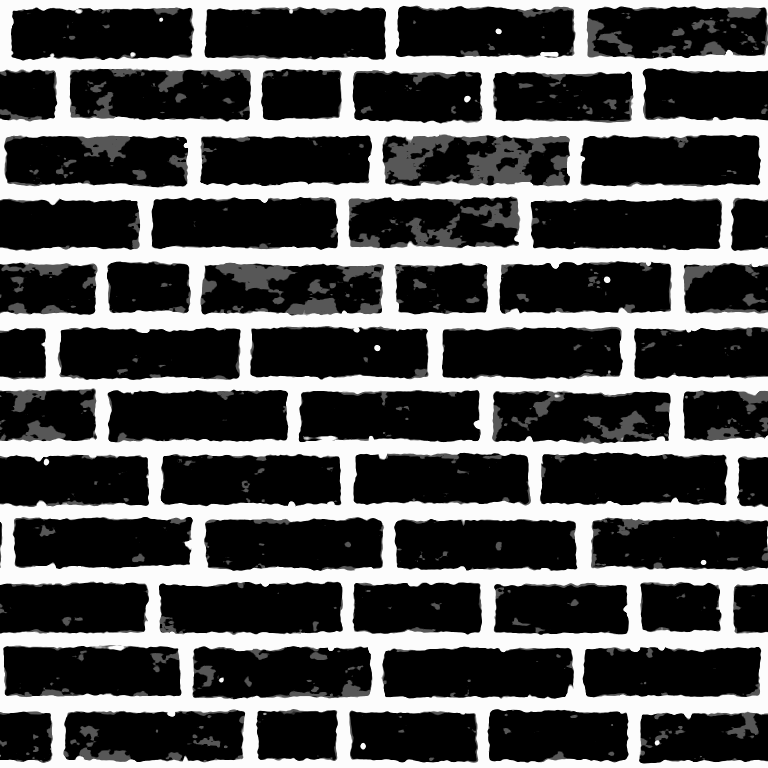
Write a Shadertoy shader that draws this texture.

```glsl
// Worn running-bond brick wall: twelve courses of black bricks in white mortar.
// Each course shifts a joint pattern; every brick is a rounded box whose edge
// is roughened by value noise, then chipped, specked and stained grey.

#define COURSES 12.0
#define HALF_JOINT 0.0088
#define HALF_HEIGHT 0.0316
#define CORNER 0.004
#define JOINT_JITTER 0.014
#define ROUGHNESS 0.0038
#define STAIN_LEVEL 0.84
#define WEAR 0.26
#define MORTAR vec3(0.99)
#define BRICK vec3(0.0)
#define STAIN vec3(0.34)

// Start of the joint pattern in each course, top to bottom
const float courseShift[12] = float[12](0.006, 0.082, 0.998, 0.190, 0.133, 0.068,
                                        0.133, 0.202, 0.010, 0.200, 0.998, 0.076);

float hash(vec2 c) {
    vec3 k = fract(c.xyx * 0.1031);
    k += dot(k, k.yzx + 33.33);
    return fract((k.x + k.y) * k.z);
}

float noise(vec2 p) {
    vec2 i = floor(p), f = fract(p);
    f = f * f * (3.0 - 2.0 * f);
    return mix(mix(hash(i), hash(i + vec2(1, 0)), f.x),
               mix(hash(i + vec2(0, 1)), hash(i + vec2(1, 1)), f.x), f.y);
}

float fbm(vec2 p) {
    return 0.55 * noise(p) + 0.3 * noise(p * 2.3 + 17.0) + 0.15 * noise(p * 5.1 + 41.0);
}

float roundBox(vec2 q, vec2 halfSize, float radius) {
    vec2 e = abs(q) - halfSize + radius;
    return length(max(e, 0.0)) + min(max(e.x, e.y), 0.0) - radius;
}

// Inner joints of a course: four stretchers, or five bricks with short ones
vec4 courseJoints(int course) {
    if (course == 1 || course == 11) return vec4(0.251, 0.371, 0.553, 0.749);
    if (course == 4) return vec4(0.122, 0.374, 0.510, 0.749);
    if (course == 9) return vec4(0.253, 0.435, 0.626, 0.747);
    return vec4(0.25, 0.5, 0.75, 1.0);
}

void mainImage(out vec4 fragColor, in vec2 fragCoord) {
    vec2 p = fragCoord / iResolution.xy;
    float pixel = 1.0 / min(iResolution.x, iResolution.y);

    // Find the course and the joints on both sides of this point
    float course = clamp(floor((1.0 - p.y) * COURSES), 0.0, COURSES - 1.0);
    float along = fract(p.x - courseShift[int(course)]);
    vec4 joints = courseJoints(int(course));
    bool regular = joints.w == 1.0;
    float left = 0.0, right = 1.0, index = 0.0;
    for (int i = 0; i < 4; i++) {
        float joint = joints[i];
        if (regular && i < 3)
            joint += (hash(vec2(course * 7.0 + 3.0, float(i) + 50.0)) - 0.5) * JOINT_JITTER;
        if (along >= joint) {
            left = joint;
            index += 1.0;
        } else {
            right = min(right, joint);
        }
    }

    // Brick frame with a small random shift and tilt
    vec2 id = vec2(course * 5.0 + 11.0, index * 3.0 + 23.0);
    vec2 q = vec2(along - 0.5 * (left + right), p.y - 1.0 + (course + 0.5) / COURSES);
    q.y += (hash(id + 101.0) - 0.5) * 0.004 + (hash(id + 202.0) - 0.5) * 0.02 * q.x;
    vec2 halfSize = vec2(0.5 * (right - left) - HALF_JOINT, HALF_HEIGHT);

    // Rough outline: slow waves plus fine crumbling
    float d = roundBox(q, halfSize, CORNER);
    d += (noise(p * 26.0 + 5.0) - 0.5) * ROUGHNESS;
    d += (noise(p * 105.0 + 71.0) - 0.5) * ROUGHNESS;
    d += (noise(p * 230.0 + 13.0) - 0.5) * ROUGHNESS * 0.4;

    // Chips bite the rim; a few bricks carry one white speck
    float chip = (noise(p * 58.0 + 90.0) - 0.84) * 0.03 - 0.6 * max(-d, 0.0);
    vec2 spot = halfSize * (vec2(hash(id + 303.0), hash(id + 404.0)) * 1.7 - 0.85);
    float radius = 0.005 * step(0.82, hash(id + 505.0));
    float speck = radius - length(q - spot) - 0.003 * noise(p * 150.0);
    float body = max(d, max(chip, speck));

    // Grey stains gather on worn bricks and near rims
    float wear = pow(hash(id + 606.0), 4.0);
    float rim = 0.15 * exp(min(d, 0.0) / 0.008);
    float stain = fbm(p * vec2(44.0, 62.0) + 31.0) + rim + WEAR * wear - STAIN_LEVEL;
    float stainMask = clamp(0.5 + stain / max(fwidth(stain), 0.0001), 0.0, 1.0);

    // Thin broken grey fringe along the outline
    float fringe = d + 0.007 * max(noise(p * 42.0 + 63.0) - 0.5, 0.0);
    stainMask = max(stainMask, clamp(0.5 + fringe / pixel, 0.0, 1.0) * step(d + 0.0001, fringe));

    vec3 color = mix(BRICK, STAIN, stainMask);
    color = mix(MORTAR, color, clamp(0.5 - body / pixel, 0.0, 1.0));
    fragColor = vec4(color, 1.0);
}
```
